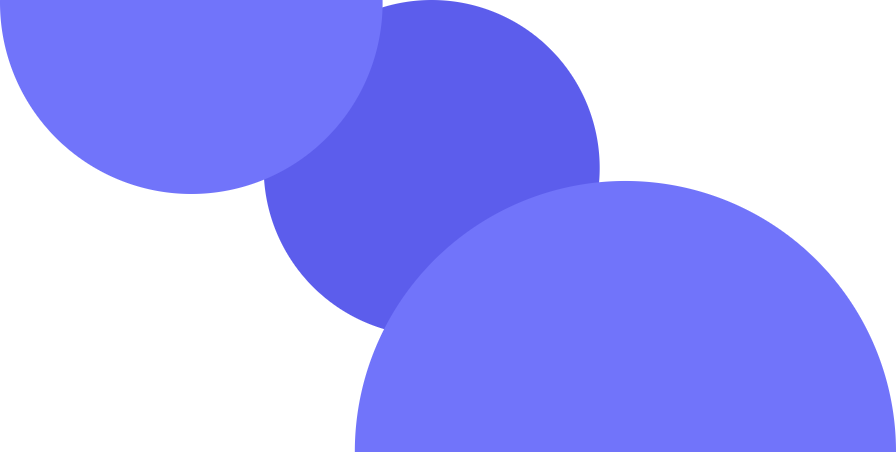
Reproduce this background procedurally as a Shadertoy shader.

```glsl
// Three flat overlapping discs on white: a dark one behind two lighter ones,
// the lighter pair cut off by the top and bottom edges of the canvas.
// Each disc is a circle distance function, smoothed over one pixel.

#define PAPER vec3(1.0)
#define LIGHT_VIOLET vec3(0.443, 0.453, 0.980)
#define DEEP_VIOLET vec3(0.360, 0.365, 0.925)

// Discs as centre x, centre y, radius, in canvas widths.
// The upper two measure y down from the top edge, the last up from the bottom.
#define TOP_DISC vec3(0.2135, 0.0030, 0.2135)
#define MIDDLE_DISC vec3(0.4818, 0.1875, 0.1875)
#define BOTTOM_DISC vec3(0.6980, 0.0005, 0.3020)

// Coverage of a disc at point p, from 0 outside to 1 inside.
float discCoverage(vec2 p, vec3 disc, float pixel) {
    float dist = length(p - disc.xy) - disc.z;
    return clamp(0.5 - dist / pixel, 0.0, 1.0);
}

void mainImage(out vec4 fragColor, in vec2 fragCoord) {
    float pixel = 1.0 / iResolution.x;
    vec2 fromBottom = fragCoord * pixel;
    vec2 fromTop = vec2(fromBottom.x, iResolution.y * pixel - fromBottom.y);

    // Paint from back to front.
    vec3 color = PAPER;
    color = mix(color, DEEP_VIOLET, discCoverage(fromTop, MIDDLE_DISC, pixel));
    color = mix(color, LIGHT_VIOLET, discCoverage(fromTop, TOP_DISC, pixel));
    color = mix(color, LIGHT_VIOLET, discCoverage(fromBottom, BOTTOM_DISC, pixel));

    fragColor = vec4(color, 1.0);
}
```
